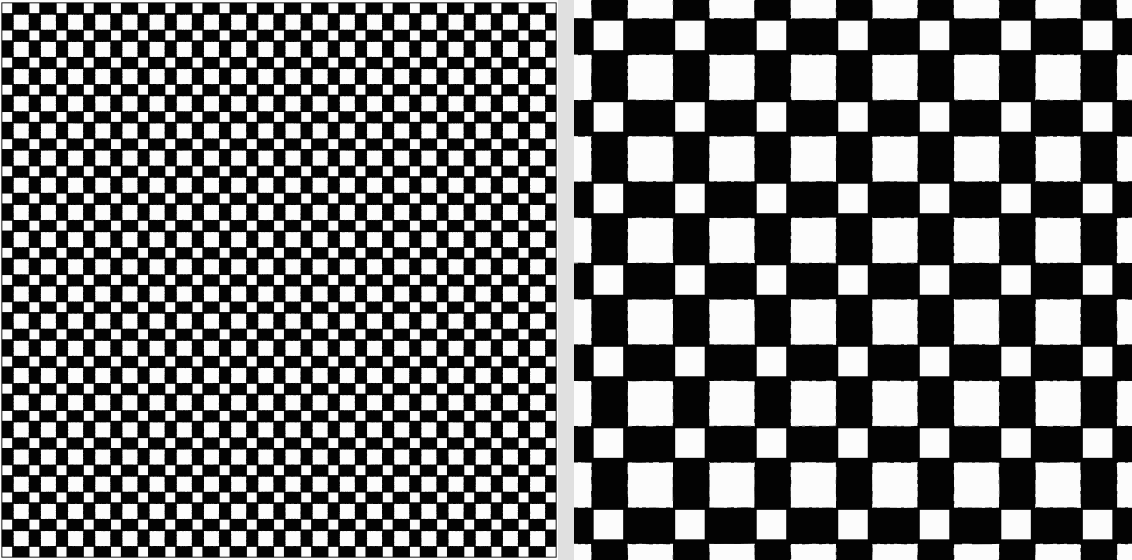
Left, the full canvas; right, a detail of the centre.
Write a Shadertoy shader that draws this pattern.

```glsl
const float PERIOD = 0.04853;             // repeat size, in canvas heights
const float REACH = 10.0;                 // repeats from the centre to the edge
const float SMALL_SIDE = 0.362;           // sizes below are in repeats
const float LARGE_SIDE = 0.553;
const vec2 LARGE_SHIFT = vec2(0.015, -0.015);
const float FRAME_HALF = 10.215;
const float ROUGHNESS = 0.008;
const float GRAIN = 24.0;                 // edge grains per repeat
const vec3 INK = vec3(0.01);
const vec3 PAPER = vec3(0.99);

float hash(vec2 p) {
    p = fract(p * vec2(0.1731, 0.3117));
    p += dot(p, p.yx + 17.31);
    return fract((p.x + p.y) * p.x * 43.7);
}

// Antialiased coverage of a centred square
float squareCoverage(vec2 p, float halfSide, float pixel) {
    vec2 edge = clamp((halfSide - abs(p)) / pixel + 0.5, 0.0, 1.0);
    return edge.x * edge.y;
}

void mainImage(out vec4 fragColor, in vec2 fragCoord) {
    float pixel = 1.0 / (iResolution.y * PERIOD);
    vec2 p = (fragCoord - 0.5 * iResolution.xy) * pixel;

    // Small squares sit on whole coordinates
    vec2 smallCentre = clamp(round(p), -REACH, REACH);
    float smallSquare = squareCoverage(p - smallCentre, 0.5 * SMALL_SIDE, pixel);

    // Large squares sit between them, with slightly ragged edges
    vec2 q = p - LARGE_SHIFT;
    vec2 largeCentre = clamp(floor(q), -REACH, REACH - 1.0) + 0.5;
    float ragged = ROUGHNESS * (hash(floor(p * GRAIN)) - 0.5);
    float largeSquare = squareCoverage(q - largeCentre, 0.5 * LARGE_SIDE + ragged, pixel);

    // The dark field ends in a thin outline against the pale margin
    float margin = 1.0 - squareCoverage(p, FRAME_HALF, pixel);
    float pale = max(margin, max(smallSquare, largeSquare));
    fragColor = vec4(mix(INK, PAPER, pale), 1.0);
}
```
